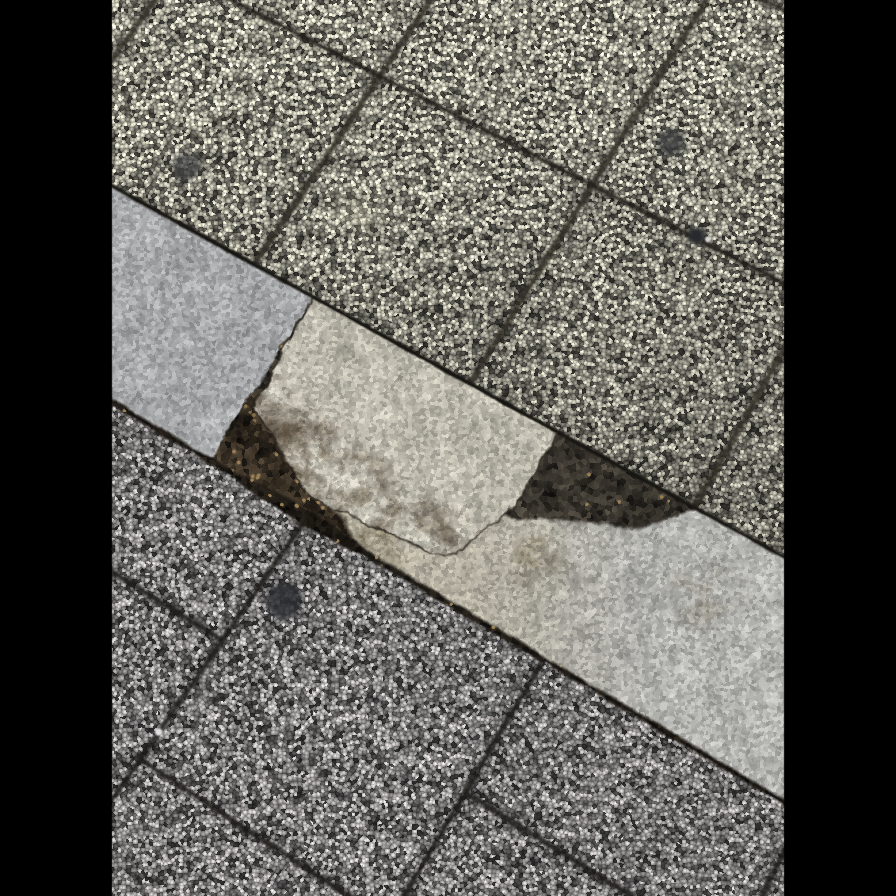
A three.js fragment shader for this texture:

```glsl
varying vec2 vUv;

float hash(vec2 c) {
  return fract(sin(dot(c, vec2(127.1, 311.7))) * 43758.5);
}

// Cellular noise: distance to the nearest grain and its random tone
vec2 grains(vec2 p) {
  vec2 cell = floor(p), nearest = vec2(9.0, 0.0);
  for (int j = -1; j <= 1; j++)
    for (int i = -1; i <= 1; i++) {
      vec2 c = cell + vec2(float(i), float(j));
      float d = length(c + vec2(hash(c), hash(c + 37.0)) - p);
      if (d < nearest.x) nearest = vec2(d, hash(c + 71.0));
    }
  return nearest;
}

// Layered sines, about -1 to 1
float ripple(vec2 p) {
  float sum = 0.0, amp = 0.55;
  for (int i = 0; i < 5; i++) {
    sum += amp * sin(p.x + 1.7 * sin(p.y)) * cos(p.y + 1.3 * sin(p.x * 0.8));
    p = mat2(1.5, 1.1, -1.1, 1.5) * p + 2.3;
    amp *= 0.65;
  }
  return sum;
}

float inside(float d, float soft) { return 1.0 - smoothstep(-soft, soft, d); }

// Signed distance to the line a-b, positive on its left
float sideOf(vec2 p, vec2 a, vec2 b) {
  vec2 e = normalize(b - a), q = p - a;
  return e.x * q.y - e.y * q.x;
}

float gap(float t, float size) { return abs(fract(t + 0.5) - 0.5) * size; }

float spot(vec2 p, vec2 centre, float radius, float soft) {
  return inside(length(p - centre) - radius, soft);
}

vec3 pebbles(vec2 p, vec3 tint) {
  vec2 g = grains(p * 235.0);
  return tint * (0.36 + 1.5 * g.y) * (1.3 - 0.75 * g.x) * (1.0 + 0.06 * ripple(p * 25.0));
}

vec3 granite(vec2 p, vec3 tint) {
  float fine = grains(p * 250.0).y, coarse = grains(p * 110.0 + 5.0).y;
  return tint * (0.79 + 0.28 * fine + 0.12 * coarse + 0.07 * ripple(p * 40.0));
}

vec3 soil(vec2 p, vec3 tint, float litter) {
  vec2 g = grains(p * 170.0);
  vec3 c = tint * (0.5 + 1.0 * g.y + 0.35 * ripple(p * 70.0));
  return mix(c, vec3(0.6, 0.5, 0.33), step(1.0 - litter, g.y) * inside(g.x - 0.35, 0.15));
}

vec3 addJoint(vec3 c, float d, float width, vec3 dirt) {
  c *= 1.0 - 0.25 * exp(-d / (width * 2.0));
  return mix(c, dirt, 0.8 * inside(d - width, 0.0025));
}

vec3 upperPaving(vec2 p, float rise) {
  float drop = 0.792 - p.y, pitch = 0.318 + 0.05 * drop;
  float column = (p.x - 0.342 + 0.667 * drop) / pitch;
  float row = rise / (0.288 + 0.039 * (p.x - 0.423));
  float wobble = 0.001 * ripple(p * 75.0);
  vec3 c = pebbles(p, mix(vec3(0.425, 0.42, 0.385), vec3(0.51, 0.505, 0.46), smoothstep(0.45, 1.0, p.y)));
  c = mix(c, c * 0.6 + vec3(0.33, 0.32, 0.28), 0.75 * spot(p, vec2(0.4, 0.764), 0.02, 0.022));
  float stain = spot(p, vec2(0.208, 0.814), 0.016, 0.006) + spot(p, vec2(0.749, 0.841), 0.016, 0.006);
  c = mix(c, vec3(0.22, 0.225, 0.23), 0.75 * stain);
  c = addJoint(c, gap(column, pitch * 0.83) + wobble, 0.0035, vec3(0.2, 0.19, 0.155));
  c = addJoint(c, gap(row, 0.253) + wobble, 0.0025, vec3(0.13, 0.12, 0.1));
  c = mix(c, vec3(0.16, 0.165, 0.18), spot(p, vec2(0.777, 0.737), 0.009, 0.005));
  return mix(c, vec3(0.85), spot(p, vec2(0.79, 0.733), 0.003, 0.002));
}

vec3 lowerPaving(vec2 p, float depth) {
  float drop = 0.219 - p.y, pitch = 0.378 + 0.1 * drop;
  float column = (p.x - 0.202 + 0.69 * drop) / pitch;
  float row = depth / (0.189 + 0.03 * (p.x - 0.125));
  float stagger = mod(floor(column), 2.0), wobble = 0.001 * ripple(p * 75.0);
  vec3 c = pebbles(p, vec3(0.418, 0.412, 0.41)), dirt = vec3(0.12, 0.11, 0.1);
  c = mix(c, vec3(0.17, 0.175, 0.19), 0.85 * spot(p, vec2(0.317, 0.329), 0.02, 0.006));
  c = addJoint(c, gap(column, pitch * 0.83) + wobble, 0.003, dirt);
  c = addJoint(c, gap((row - stagger) * 0.5, 0.325) + wobble, 0.003, dirt);
  return mix(c, vec3(0.88), spot(p, vec2(0.177, 0.183), 0.004, 0.002));
}

vec3 kerb(vec2 p, float top) {
  vec2 w = p + 0.004 * vec2(ripple(p * 50.0), ripple(p * 45.0 + 9.0));

  // Outlines of the loose slab and the two hollows
  float slab = max(top, sideOf(w, vec2(0.618, 0.508), vec2(0.573, 0.434)));
  slab = max(slab, sideOf(w, vec2(0.573, 0.434), vec2(0.508, 0.381)));
  slab = max(slab, sideOf(w, vec2(0.508, 0.381), vec2(0.475, 0.385)));
  slab = max(slab, sideOf(w, vec2(0.475, 0.385), vec2(0.349, 0.443)));
  slab = max(slab, sideOf(w, vec2(0.349, 0.443), vec2(0.28, 0.544)));
  slab = max(slab, sideOf(w, vec2(0.28, 0.544), vec2(0.345, 0.659)));
  float leftEnd = sideOf(w, vec2(0.241, 0.499), vec2(0.345, 0.659));
  float leftHollow = sideOf(w, vec2(0.29, 0.55), vec2(0.404, 0.388));
  float rightHollow = max(sideOf(w, vec2(0.775, 0.432), vec2(0.71, 0.411)),
                          sideOf(w, vec2(0.71, 0.411), vec2(0.573, 0.423)));

  // Right stone with worn patches and rubble under the slab
  vec3 c = granite(p, mix(vec3(0.72, 0.7, 0.64), vec3(0.7, 0.7, 0.685), smoothstep(0.5, 0.75, p.x)));
  float worn = spot(w, vec2(0.6, 0.375), 0.025, 0.025) + spot(w, vec2(0.785, 0.335), 0.025, 0.04);
  worn += 1.3 * spot(w, vec2(0.41, 0.39), 0.03, 0.04);
  c *= 1.0 - vec3(0.2, 0.22, 0.27) * worn * clamp(0.7 + 1.1 * ripple(p * 70.0), 0.0, 1.6);
  c = mix(c, soil(p, vec3(0.2, 0.185, 0.16), 0.02), inside(rightHollow, 0.003));
  vec3 pit = soil(p, vec3(0.23, 0.195, 0.15), 0.08) * (1.0 - 0.5 * spot(p, vec2(0.265, 0.53), 0.01, 0.03));
  c = mix(c, pit, inside(leftHollow, 0.005));
  c = mix(c, granite(p, vec3(0.65, 0.655, 0.66)), 1.0 - inside(leftEnd, 0.0015));

  // Slab with a rough broken face on its lower left
  float face = inside(sideOf(w, vec2(0.3, 0.58), vec2(0.51, 0.42)), 0.015);
  float chips = grains(w * vec2(65.0, 50.0)).y;
  float rough = 0.08 + 0.22 * chips + 0.4 * ripple(p * vec2(48.0, 65.0));
  vec3 stone = granite(p, vec3(0.745, 0.73, 0.68));
  stone *= 1.0 - vec3(0.8, 0.88, 0.98) * face * clamp(rough, -0.05, 0.65);
  stone *= 1.0 - vec3(0.45, 0.5, 0.55) * spot(w, vec2(0.305, 0.51), 0.02, 0.035);
  stone *= 1.0 - 0.25 * spot(w, vec2(0.385, 0.61), 0.006, 0.02);
  c = mix(c, stone, inside(slab, 0.0015));
  float crack = inside(abs(slab) - 0.001 - 0.0012 * ripple(p * 40.0), 0.0018);
  return mix(c, vec3(0.13, 0.11, 0.085), 0.85 * crack);
}

void main() {
  vec2 p = vUv;
  float rise = p.y - 0.792 + 0.552 * (p.x - 0.125);
  float depth = 0.551 - 0.595 * (p.x - 0.125) - p.y;
  float top = rise * 0.875, bottom = depth * 0.859;
  vec3 c = kerb(p, top);
  c = mix(upperPaving(p, rise), c, inside(top, 0.0012));
  c = mix(lowerPaving(p, depth), c, inside(bottom, 0.0012));

  // Shadowed seams along the kerb
  float dirt = 0.003 + 0.002 * ripple(p * 70.0) + 0.006 * spot(p, vec2(0.34, 0.43), 0.06, 0.05);
  c = mix(c, vec3(0.09, 0.085, 0.07), inside(abs(top) - 0.0018 - 0.001 * ripple(p * 60.0), 0.002));
  c = mix(c, soil(p, vec3(0.11, 0.095, 0.075), 0.06), inside(abs(bottom) - dirt, 0.0025));

  // Dark side margins
  c *= inside(abs(p.x - 0.5) - 0.375, 0.001);
  gl_FragColor = vec4(clamp(c, 0.0, 1.0), 1.0);
}
```
